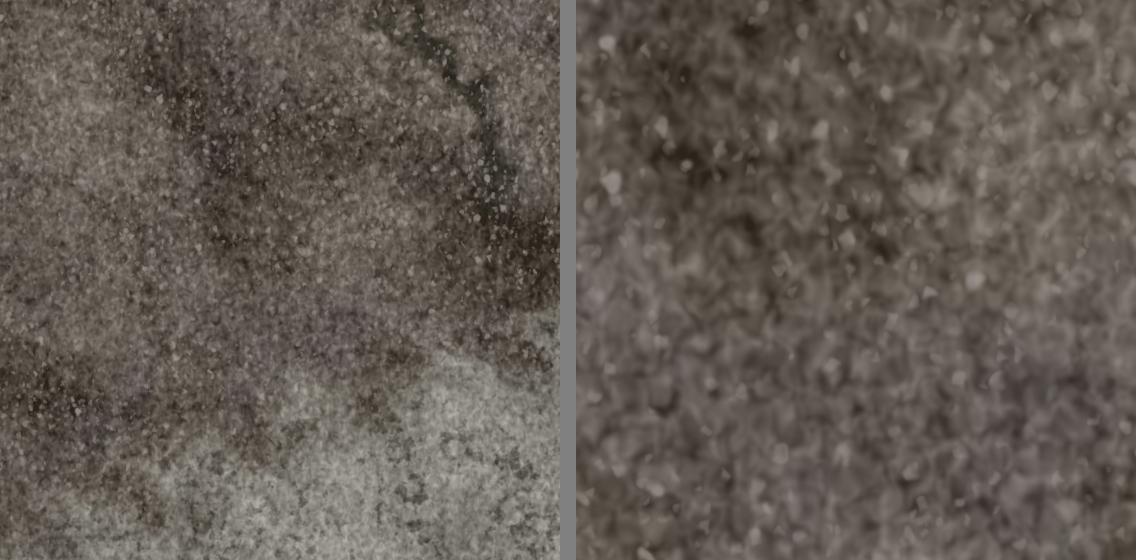
Left: the whole. Right: its middle third, enlarged.
Reproduce this texture procedurally as a Shadertoy shader.

```glsl
vec2 hash2(vec2 cell) {
    vec3 q = fract(vec3(cell.xyx) * vec3(0.1031, 0.1030, 0.0973));
    q += dot(q, q.yzx + 33.33);
    return fract((q.xx + q.yz) * q.zy);
}

float gradientAt(vec2 cell, vec2 offset) {
    return dot(hash2(cell) * 2.0 - 1.0, offset);
}

float gradientNoise(vec2 p) {
    vec2 i = floor(p), f = fract(p);
    vec2 u = f * f * f * (f * (f * 6.0 - 15.0) + 10.0);
    vec2 e = vec2(0.0, 1.0);
    float low = mix(gradientAt(i, f), gradientAt(i + e.yx, f - e.yx), u.x);
    float high = mix(gradientAt(i + e.xy, f - e.xy), gradientAt(i + e.yy, f - e.yy), u.x);
    return mix(low, high, u.y);
}

float fbm(vec2 p, int octaves) {
    float sum = 0.0, amplitude = 1.0;
    for (int k = 0; k < octaves; k++) {
        sum += amplitude * gradientNoise(p);
        p = mat2(0.8, 0.6, -0.6, 0.8) * p * 2.03 + 17.3;
        amplitude *= 0.6;
    }
    return sum;
}

float segmentDistance(vec2 p, vec2 a, vec2 b) {
    vec2 d = b - a;
    return length(p - a - d * clamp(dot(p - a, d) / dot(d, d), 0.0, 1.0));
}

// Soft irregular chips, one candidate per cell; density is the filled share.
float flecks(vec2 p, float scale, float density, float maxRadius, float seed) {
    vec2 q = p * scale;
    q += 0.4 * vec2(gradientNoise(q * 1.7 + seed), gradientNoise(q * 1.7 - seed));
    vec2 cell = floor(q);
    float cover = 0.0;
    for (int y = -1; y <= 1; y++)
    for (int x = -1; x <= 1; x++) {
        vec2 id = cell + vec2(x, y);
        vec2 centre = id + hash2(id + seed);
        vec2 traits = hash2(id + seed + 71.0);
        float radius = maxRadius * mix(0.5, 1.0, traits.y * traits.y);
        vec2 d = (q - centre) * vec2(1.15, 0.9);
        float chip = 1.0 - smoothstep(radius * 0.4, radius * 1.35, length(d));
        float present = smoothstep(0.0, 0.12, density - traits.x);
        cover = max(cover, chip * present * mix(0.45, 1.0, traits.y));
    }
    return cover;
}

void mainImage(out vec4 fragColor, in vec2 fragCoord) {
    vec2 uv = fragCoord / iResolution.xy;
    vec2 warp = vec2(fbm(uv * 9.0 + 3.0, 5), fbm(uv * 9.0 + 41.0, 5));
    vec2 w = uv + 0.085 * warp;

    // Broad stains, with clouds drawn out along the falling diagonal
    vec2 diagonal = vec2(dot(uv, vec2(0.77, -0.64)), dot(uv, vec2(0.64, 0.77)));
    float cloud = fbm(diagonal * vec2(3.5, 6.5) + 5.0, 5);
    float clump = fbm(uv * 17.0 + 52.0, 3);
    float pale = smoothstep(-0.07, 0.16, 0.05 + 0.42 * w.x - w.y + 0.16 * cloud + 0.06 * clump);
    float brown = 1.0 - smoothstep(0.02, 0.18, segmentDistance(w, vec2(0.33, 0.90), vec2(0.52, 0.66)));
    brown = max(brown, 1.0 - smoothstep(0.0, 0.16, segmentDistance(w, vec2(0.0, 0.32), vec2(0.20, 0.26))));
    float shade = 1.0 - smoothstep(0.02, 0.18, segmentDistance(w, vec2(0.84, 0.66), vec2(0.94, 0.54)));

    // Dark fissure
    float fissureDistance = min(segmentDistance(w, vec2(0.70, 1.03), vec2(0.82, 0.87)),
                                segmentDistance(w, vec2(0.82, 0.87), vec2(0.89, 0.66)));
    float fissure = 1.0 - smoothstep(0.008, 0.062, fissureDistance + 0.02 * clump);

    // Fine grain
    vec2 g = uv * vec2(1.1, 0.9) + 0.006 * vec2(gradientNoise(uv * 60.0), gradientNoise(uv * 60.0 + 31.0));
    float grain = 0.12 * gradientNoise(g * 42.0) + 0.17 * gradientNoise(g * 80.0 + 9.0)
                + 0.12 * gradientNoise(g * 145.0 + 23.0);

    float tone = 0.352 + 0.15 * pale - 0.075 * brown - 0.10 * shade + 0.12 * cloud + 0.06 * clump;
    tone = mix(tone, 0.18, 0.88 * fissure) + grain * mix(1.0, 0.6, fissure);

    // Dark pits where the pale crust has worn through
    float pitNoise = fbm(uv * 42.0 + 60.0, 3) + 0.7 * fbm(uv * 9.0 + 80.0, 3);
    tone -= 0.16 * smoothstep(0.08, 0.55, pitNoise) * mix(0.35, 1.0, pale);

    // Pale chips, thickest in drifting clusters
    float cluster = smoothstep(-0.25, 0.4, fbm(uv * 6.0 + 90.0, 4));
    float nearFissure = 1.0 - smoothstep(0.03, 0.20, fissureDistance);
    float fine = flecks(uv, 88.0, 0.20 + 0.45 * cluster, 0.44, 11.0);
    float coarse = flecks(uv, 56.0, 0.10 + 0.25 * cluster + 0.35 * nearFissure, 0.40, 37.0);
    float chips = max(0.55 * fine, 0.85 * coarse) * (1.0 - 0.5 * pale);
    tone = mix(tone, max(tone, 0.57 + 0.3 * grain), chips);
    tone = clamp(tone, 0.14, 0.67);

    // Warm stone, cooler and greener on the crust and in the fissure
    vec3 warmTint = vec3(0.034, 0.0, -0.034);
    vec3 crustTint = vec3(0.008, 0.007, -0.025);
    vec3 mauveTint = vec3(0.024, -0.003, -0.018);
    vec3 tint = mix(warmTint, mauveTint, smoothstep(-0.1, 0.6, fbm(uv * 4.0 + 30.0, 3)));
    tint = mix(tint, crustTint, max(0.75 * pale, 0.5 * fissure));
    tint = mix(tint, mauveTint, 0.6 * chips);
    fragColor = vec4(tone + tint, 1.0);
}
```
